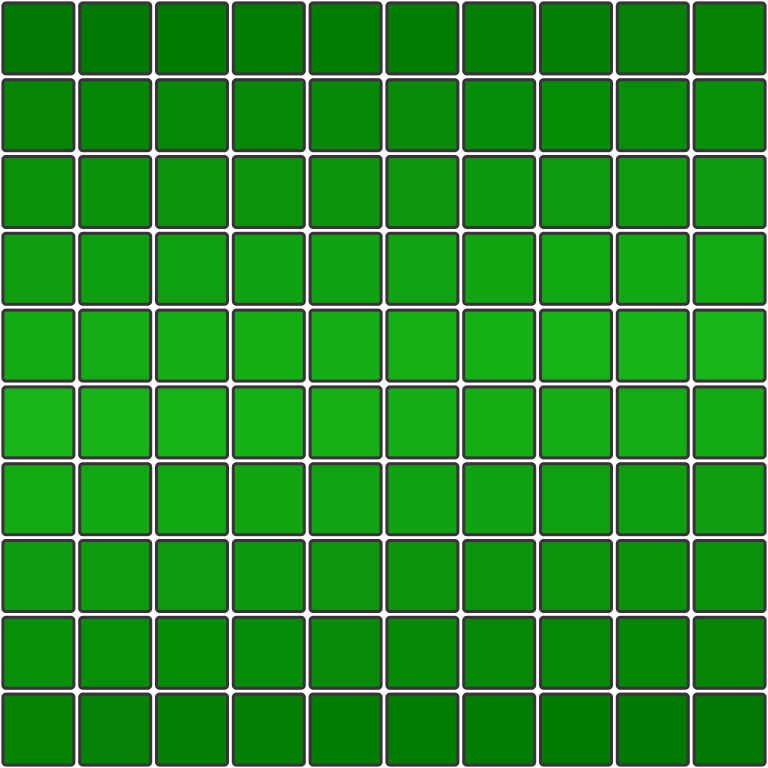
A three.js fragment shader for this pattern:

```glsl
// Ten by ten grid of rounded green tiles with dark outlines on white gutters.
#define REPEATS 10.0
#define TILE_HALF 0.482
#define OUTLINE 0.040
#define CORNER 0.062
#define GUTTER_COLOR vec3(1.0, 1.0, 1.0)
#define OUTLINE_COLOR vec3(0.23, 0.20, 0.23)
#define GREEN_DEEP vec3(0.0, 0.47, 0.005)
#define GREEN_BRIGHT vec3(0.09, 0.715, 0.095)

varying vec2 vUv;

// Signed distance to a rounded square, negative inside.
float roundedSquare(vec2 p, float halfSize, float radius) {
  vec2 q = abs(p) - halfSize + radius;
  return length(max(q, 0.0)) + min(max(q.x, q.y), 0.0) - radius;
}

// Share of a pixel covered by a shape.
float coverage(float dist, float pixel) {
  return clamp(0.5 - dist / pixel, 0.0, 1.0);
}

// Tiles brighten in reading order up to the middle, then darken again.
vec3 tileGreen(vec2 cell) {
  float order = (REPEATS - 1.0 - cell.y) * REPEATS + cell.x;
  float middle = 0.5 * (REPEATS * REPEATS - 1.0);
  float brightness = 1.0 - abs(order - middle) / middle;
  return mix(GREEN_DEEP, GREEN_BRIGHT, brightness);
}

void main() {
  vec2 grid = vUv * REPEATS;
  vec2 cell = mod(floor(grid), REPEATS);
  vec2 local = fract(grid) - 0.5;
  float pixel = max(fwidth(grid.x), 1e-4);

  // Outline over gutter, then fill over outline.
  float outer = roundedSquare(local, TILE_HALF, CORNER);
  float inner = roundedSquare(local, TILE_HALF - OUTLINE, CORNER - OUTLINE);
  vec3 color = mix(GUTTER_COLOR, OUTLINE_COLOR, coverage(outer, pixel));
  color = mix(color, tileGreen(cell), coverage(inner, pixel));

  gl_FragColor = vec4(color, 1.0);
}
```
